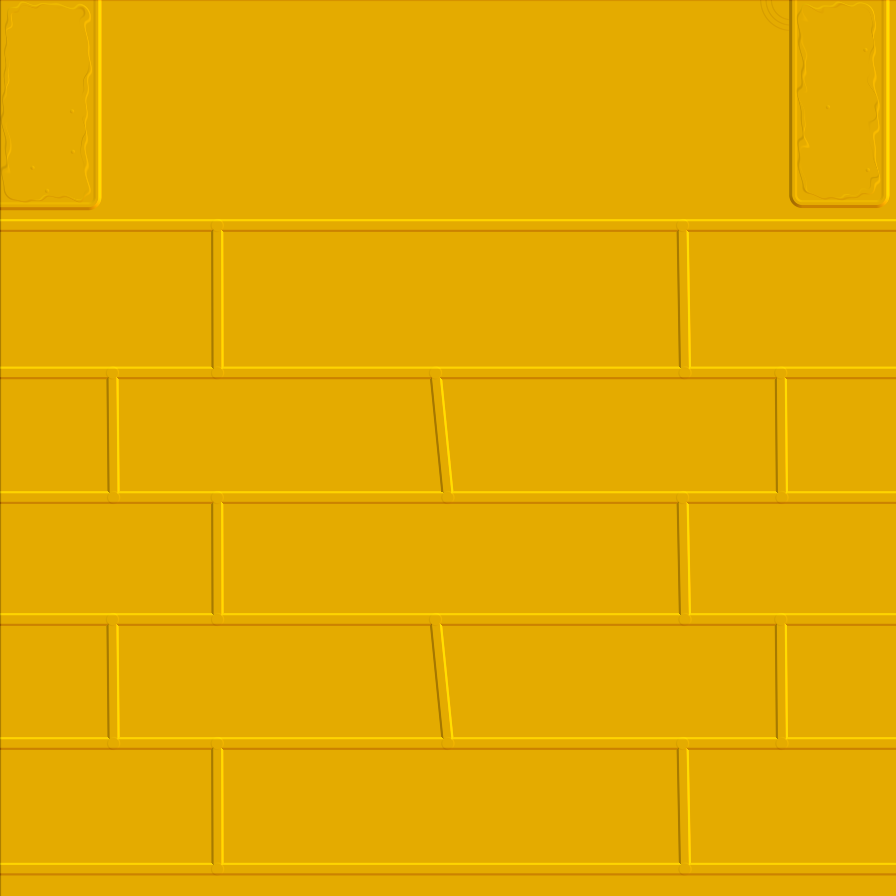
Write a Shadertoy shader that draws this texture map.

```glsl
// A yellow relief map of staggered planks: grooves are merged as distance fields
// that carry their gradient, and each outline is tinted by the way it faces.
// Two rounded, worn blocks hang from the top; layered sines bend their scratches.

const vec3 BASE = vec3(0.895, 0.67, 0.0);
const vec3 TINT_X = vec3(0.24, 0.19, 0.0);
const vec3 TINT_Y = vec3(0.10, 0.16, 0.0);
const float GROOVE = 0.0059;   // half width of a groove
const float LINE = 0.0012;     // half width of an outline

float hash(vec2 p) {
    return fract(sin(dot(p, vec2(41.3, 289.1))) * 4375.85);
}

// Shapes return (distance, gradient).
vec3 merge(vec3 a, vec3 b) {
    return a.x < b.x ? a : b;
}

vec3 disc(vec2 p, float radius) {
    float d = length(p);
    return vec3(d - radius, p / max(d, 1e-5));
}

vec3 capsule(vec2 p, vec2 a, vec2 b, float radius) {
    vec2 ab = b - a;
    float h = clamp(dot(p - a, ab) / dot(ab, ab), 0.0, 1.0);
    return disc(p - a - ab * h, radius);
}

vec3 roundBox(vec2 p, vec2 lo, vec2 hi, float radius) {
    vec2 c = p - 0.5 * (lo + hi);
    vec2 q = abs(c) - 0.5 * (hi - lo) + radius;
    vec2 m = max(q, 0.0);
    float d = length(m) + min(max(q.x, q.y), 0.0) - radius;
    vec2 n = length(m) > 0.0 ? normalize(m) : (q.x > q.y ? vec2(1, 0) : vec2(0, 1));
    return vec3(d, n * sign(c));
}

// Slope of a thin line along the edge of a shape
vec2 outline(vec3 shape, float halfWidth, float px) {
    float aa = 0.6 * px;
    return shape.yz * (1.0 - smoothstep(halfWidth - aa, halfWidth + aa, abs(shape.x)));
}

float wobble(vec2 p) {
    return 0.0025 * sin(p.y * 61.0 + 2.0 * sin(p.x * 90.0 + p.y * 23.0))
         + 0.0012 * sin(p.y * 230.0 + p.x * 310.0);
}

// Sparse pits, one candidate per cell
vec2 pits(vec2 p, float px) {
    vec2 cell = floor(p * 45.0);
    float h = hash(cell);
    vec2 centre = (cell + 0.3 + 0.4 * vec2(hash(cell + 7.0), hash(cell + 19.0))) / 45.0;
    return step(0.86, h) * outline(disc(p - centre, 0.0016), 0.0008, px);
}

// Rounded block with an inner bevel and broken, wavering scratches
vec2 wornBlock(vec2 p, vec2 lo, vec2 hi, float px) {
    vec3 rim = roundBox(p, lo, hi, 0.013);
    vec2 slope = outline(rim, 0.0017, px);
    slope -= 0.3 * outline(rim + vec3(0.006, 0, 0), 0.0012, px);
    vec2 innerLo = max(lo + 0.011, vec2(0.005, 0.0));
    vec2 innerHi = min(hi - 0.013, vec2(1.0, 0.994));
    vec3 scratch = roundBox(p, innerLo, innerHi, 0.012);
    scratch.x += wobble(p);
    float broken = 0.5 + 0.5 * sin(p.y * 83.0 + 3.0 * sin(p.x * 70.0));
    slope += 0.34 * outline(scratch, 0.0008, px);
    slope -= 0.3 * broken * outline(scratch + vec3(0.004 + wobble(p.yx), 0, 0), 0.0007, px);
    return slope + 0.22 * step(scratch.x, -0.004) * pits(p, px);
}

// Joint between two courses, with faint rings where it meets them
void addJoint(vec2 p, vec2 low, vec2 high, float px, inout vec3 grooves, inout vec2 rings) {
    grooves = merge(grooves, capsule(p, low, high, GROOVE - 0.0003));
    rings += outline(disc(p - low, 0.0068), 0.0007, px);
    rings += outline(disc(p - high, 0.0068), 0.0007, px);
}

void mainImage(out vec4 fragColor, in vec2 fragCoord) {
    vec2 p = fragCoord / iResolution.xy;
    float px = 1.0 / min(iResolution.x, iResolution.y);
    float course[6] = float[6](0.030, 0.1702, 0.3086, 0.4447, 0.5838, 0.7483);

    // Long grooves, then joints that alternate by course
    vec3 grooves = vec3(1, 0, 0);
    vec2 rings = vec2(0);
    for (int i = 0; i < 6; i++) {
        float y = p.y - course[i];
        grooves = merge(grooves, vec3(abs(y) - GROOVE, 0.0, sign(y)));
    }
    for (int i = 0; i < 5; i++) {
        float y0 = course[i], y1 = course[i + 1];
        if (i % 2 == 0) {
            addJoint(p, vec2(0.2428, y0), vec2(0.2424, y1), px, grooves, rings);
            addJoint(p, vec2(0.7645, y0), vec2(0.7618, y1), px, grooves, rings);
        } else {
            addJoint(p, vec2(0.1268, y0), vec2(0.1255, y1), px, grooves, rings);
            addJoint(p, vec2(0.4999, y0), vec2(0.4860, y1), px, grooves, rings);
            addJoint(p, vec2(0.8727, y0), vec2(0.8714, y1), px, grooves, rings);
        }
    }
    vec2 slope = outline(grooves, LINE, px) + 0.2 * rings;

    // Hanging blocks and the ripples beside the right one
    slope += wornBlock(p, vec2(-0.03, 0.767), vec2(0.1115, 1.03), px);
    slope += wornBlock(p, vec2(0.8825, 0.7695), vec2(0.991, 1.03), px);
    for (int i = 0; i < 3; i++) {
        vec3 ripple = disc(p - vec2(0.883, 1.0), 0.022 + 0.006 * float(i));
        slope += 0.22 * step(p.x, 0.881) * outline(ripple, 0.0007, px);
    }

    // Thin shade along the left and top borders
    slope.x -= 0.9 * (1.0 - smoothstep(0.0008, 0.0008 + px, p.x));
    slope.y -= 0.6 * (1.0 - smoothstep(0.0008, 0.0008 + px, 1.0 - p.y));

    fragColor = vec4(clamp(BASE + slope.x * TINT_X + slope.y * TINT_Y, 0.0, 1.0), 1.0);
}
```
